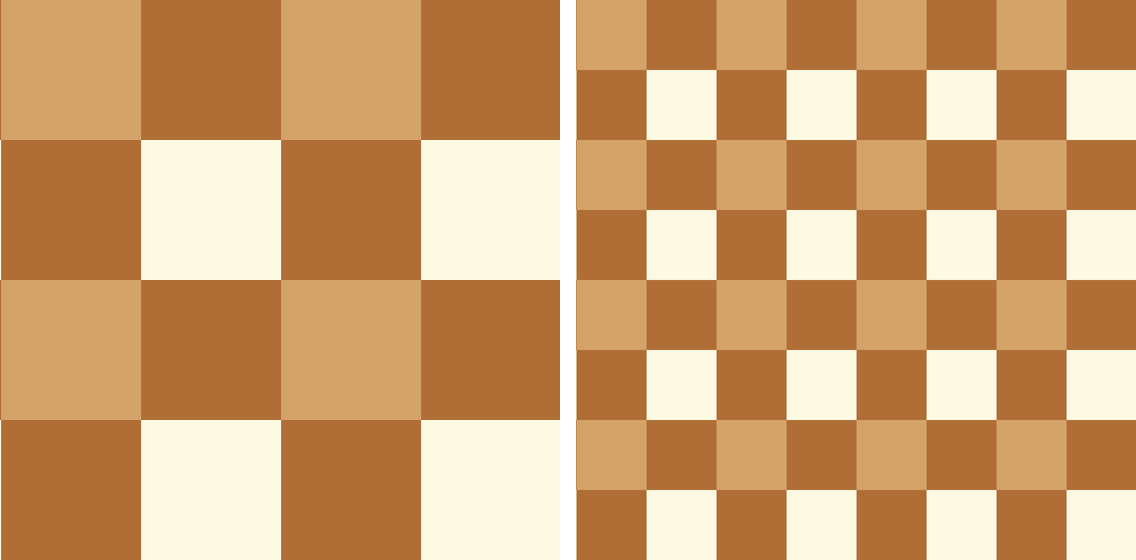
Left: one tile. Right: repeated 2 by 2.
This pattern is drawn by a Shadertoy shader. Its source:

```glsl
// Checkerboard of brown squares alternating with tan and cream squares.

const vec2 REPEATS = vec2(2.0);          // two-by-two-square blocks across and up
const vec2 OFFSET = vec2(0.002, 0.0);    // shift of the grid, in canvas units
const vec3 BROWN = vec3(0.69, 0.43, 0.21);
const vec3 CREAM = vec3(0.99, 0.98, 0.89);
const vec3 TAN = vec3(0.83, 0.64, 0.41);

// Smoothed coverage of the second half of each repeat, per axis
vec2 oddCoverage(vec2 p, vec2 pixel) {
    vec2 edgeDistance = 0.25 - abs(fract(p - 0.25) - 0.5);
    return clamp(edgeDistance / pixel + 0.5, 0.0, 1.0);
}

void mainImage(out vec4 fragColor, in vec2 fragCoord) {
    vec2 uv = fragCoord / iResolution.xy;
    vec2 odd = oddCoverage((uv - OFFSET) * REPEATS, REPEATS / iResolution.xy);

    // Odd columns alternate brown and cream, even columns brown and tan
    vec3 evenColumn = mix(BROWN, TAN, odd.y);
    vec3 oddColumn = mix(CREAM, BROWN, odd.y);
    fragColor = vec4(mix(evenColumn, oddColumn, odd.x), 1.0);
}
```
